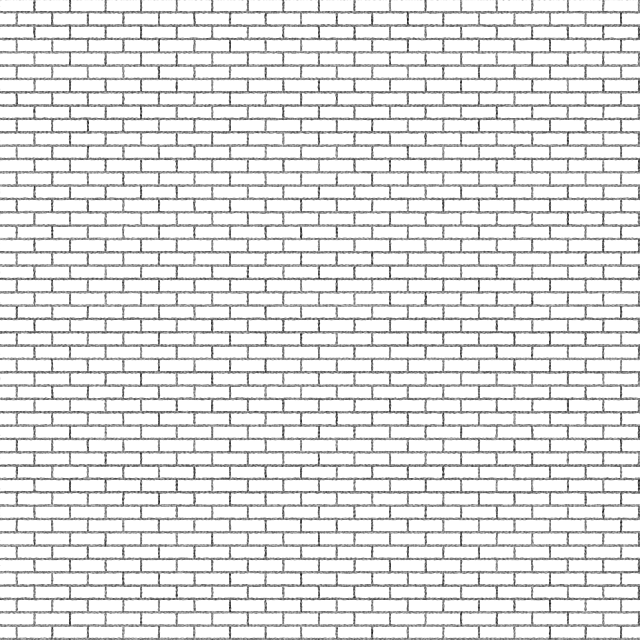
Give the GLSL for this pattern, as a WebGL 1 fragment shader.

```glsl
precision highp float;
uniform vec2 u_resolution;

float hash(vec2 p) {
  vec3 q = fract(vec3(p.xyx) * 0.1031);
  q += dot(q, q.yzx + 33.33);
  return fract((q.x + q.y) * q.z);
}

// Slope at a lattice point, wrapped to the period
float slope(vec2 lattice, vec2 offset, float period) {
  float angle = 6.2832 * hash(mod(lattice, period) + 7.0);
  return dot(vec2(cos(angle), sin(angle)), offset);
}

// Tiling gradient noise over the unit canvas, about -0.6 to 0.6
float gradientNoise(vec2 uv, float period) {
  vec2 p = uv * period;
  vec2 i = floor(p), f = p - i;
  vec2 e = vec2(1.0, 0.0);
  vec2 w = f * f * f * (f * (f * 6.0 - 15.0) + 10.0);
  float low = mix(slope(i, f, period), slope(i + e, f - e, period), w.x);
  float high = mix(slope(i + e.yx, f - e.yx, period),
                   slope(i + e.xx, f - e.xx, period), w.x);
  return mix(low, high, w.y);
}

// Distance to the nearest whole number
float jointDistance(float t) {
  return abs(fract(t + 0.5) - 0.5);
}

float line(float distance, float halfWidth, float soft) {
  return 1.0 - smoothstep(halfWidth - soft, halfWidth + soft, distance);
}

void main() {
  vec2 uv = gl_FragCoord.xy / u_resolution;
  float soft = max(0.0008, 0.5 / u_resolution.y);

  // Grain and ragged edges of the pencilled joints
  float grain = gradientNoise(uv, 307.0);
  float ragged = 0.0009 * gradientNoise(uv + 0.37, 233.0);

  // Running bond: 18 bricks across, 48 courses, counted from the top
  vec2 wall = (vec2(uv.x, 1.0 - uv.y) + 0.0017) * vec2(18.0, 48.0);
  float course = mod(floor(wall.y), 48.0);
  float along = wall.x + 0.5 * mod(course, 2.0);

  // Each joint has its own darkness
  float bedTone = 0.42 + 0.1 * hash(vec2(mod(floor(wall.y + 0.5), 48.0), 91.0));
  float headTone = 0.44 + 0.2 * hash(vec2(mod(floor(along + 0.5), 18.0), course));

  float bed = bedTone * line(jointDistance(wall.y) / 48.0 + ragged, 0.0019, soft);
  float head = headTone * line(jointDistance(along) / 18.0 + ragged, 0.0016, soft);

  float ink = max(bed, head) * (1.0 + 0.7 * grain);
  gl_FragColor = vec4(vec3(1.0 - ink), 1.0);
}
```
